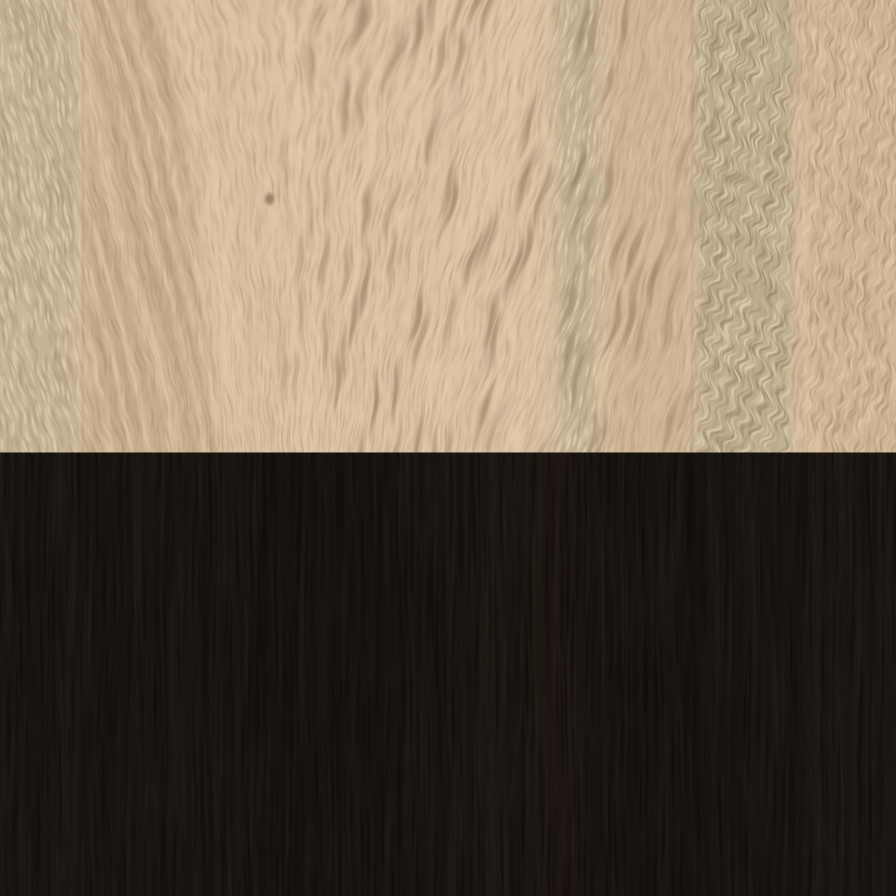
Write a WebGL 2 fragment shader that draws this texture.

```glsl
#version 300 es
precision highp float;
uniform vec2 u_resolution;
out vec4 fragColor;

const float SEAM = 0.495;
const vec3 PEACH = vec3(0.865, 0.765, 0.645);
const vec3 TAN = vec3(0.785, 0.675, 0.545);
const vec3 SAGE = vec3(0.755, 0.695, 0.575);
const vec3 CREAM = vec3(0.93, 0.86, 0.74);
const vec3 PORE = vec3(0.53, 0.43, 0.32);
const vec3 EBONY = vec3(0.078, 0.062, 0.043);
const vec3 UMBER = vec3(0.135, 0.112, 0.092);
const vec3 PLUM = vec3(0.13, 0.085, 0.08);

vec3 hash3(vec2 p) {
    vec3 q = fract(p.xyx * vec3(0.1031, 0.103, 0.0973));
    q += dot(q, q.yxz + 33.33);
    return fract((q.xxy + q.yzz) * q.zyx);
}

// Cellular field of soft elongated flecks; size is one cell in canvas units
float flecks(vec2 p, vec2 size, float density, float seed) {
    vec2 g = p / size;
    vec2 id = floor(g);
    float best = 0.0;
    for (int j = -1; j <= 1; j++)
    for (int i = -1; i <= 1; i++) {
        vec2 cell = id + vec2(i, j);
        vec3 h = hash3(cell + seed);
        vec2 d = (g - cell - h.xy) / vec2(0.38, 0.85);
        float present = step(h.z, density) * (0.5 + 0.5 * fract(h.z * 17.0));
        best = max(best, present * (1.0 - smoothstep(0.15, 1.0, length(d))));
    }
    return best;
}

float band(float x, float left, float right, float soft) {
    return smoothstep(left - soft, left + soft, x)
         * (1.0 - smoothstep(right - soft, right + soft, x));
}

// Layered sines: slow irregular stripes, roughly -1 to 1
float stripes(float x, float y) {
    return 0.4 * sin(x * 97.0 + 2.0 * sin(x * 31.0) + y)
         + 0.35 * sin(x * 211.0 + 2.0 * sin(x * 53.0 + y * 2.0))
         + 0.25 * sin(x * 433.0 + 3.0 * sin(x * 71.0 - y * 3.0));
}

vec3 paleWood(vec2 p) {
    // The grain fans from a left lean to a right lean
    float slant = mix(-0.24, 0.26, smoothstep(0.12, 0.54, p.x));
    slant -= 0.12 * smoothstep(0.66, 0.95, p.x);
    float wobble = 0.0025 * sin(p.y * 43.0 + p.x * 31.0) + 0.0012 * sin(p.y * 117.0 - p.x * 83.0);
    vec2 g = vec2(p.x - slant * (p.y - 0.75) + wobble, p.y);

    // Boards
    float leftSage = 1.0 - smoothstep(0.075, 0.098, p.x);
    float arch = band(p.x, 0.096, 0.215 - 0.12 * (p.y - 0.75), 0.012);
    float midSage = band(p.x + wobble, 0.618, 0.672, 0.016);
    float midTan = band(p.x, 0.68, 0.772, 0.012);
    float rough = band(p.x + wobble, 0.776, 0.885, 0.012);
    float rightTan = smoothstep(0.87, 0.91, p.x);
    vec3 col = mix(PEACH, SAGE, 0.8 * leftSage + 0.85 * midSage);
    col = mix(col, TAN, 0.75 * arch + 0.55 * midTan + 0.5 * rightTan);
    col = mix(col, SAGE * 0.98, 0.95 * rough);
    col *= 1.0 + 0.022 * stripes(g.x, p.y * 2.0);

    // Arched growth rings
    float bend = p.x + 0.26 * (p.y - 0.75) + 0.12 * (p.y - 0.75) * (p.y - 0.75);
    float ring = 0.5 + 0.5 * sin(bend * 240.0 + 1.6 * sin(bend * 67.0) + 0.7 * sin(p.y * 19.0));
    col = mix(col, CREAM * 0.97, 0.42 * arch * pow(ring, 5.0));
    col = mix(col, PORE, 0.12 * arch * pow(1.0 - ring, 3.0));

    // Fine fibres, flecks and long slanted pores
    float coarse = max(rough, 0.6 * rightTan);
    vec2 curl = g + vec2(0.004 * coarse * sin(p.y * 190.0 + p.x * 140.0), 0.0);
    float fibre = flecks(g, vec2(0.0065, 0.034), 0.75, 3.0);
    float shortPore = flecks(curl, vec2(0.008, 0.017), 0.7, 41.0);
    float shine = flecks(curl + 0.003, vec2(0.007, 0.015), 0.7, 83.0);
    float longPore = flecks(g, vec2(0.017, 0.06), 0.36, 127.0);
    float poreZone = band(p.x, 0.34, 0.76, 0.07);
    float sheen = max(max(leftSage, midSage), coarse);
    col = mix(col, PORE, fibre * 0.2);
    col = mix(col, PORE, shortPore * (0.14 + 0.34 * coarse + 0.08 * leftSage));
    col = mix(col, CREAM, shine * (0.2 + 0.42 * sheen));
    col = mix(col, PORE, longPore * (0.1 + 0.42 * poreZone));

    // Board joints and a small knot
    float joints = band(p.x, 0.091, 0.094, 0.002) + band(p.x, 0.771, 0.774, 0.002);
    col = mix(col, PORE, 0.16 * joints);
    float knot = length((p - vec2(0.301, 0.778)) * vec2(1.0, 0.8));
    return mix(col, PORE, 0.7 * (1.0 - smoothstep(0.002, 0.008, knot)));
}

vec3 darkWood(vec2 p) {
    vec2 g = vec2(p.x + 0.0012 * sin(p.y * 17.0 + p.x * 45.0), p.y);
    float tone = 0.32 + 0.22 * stripes(g.x, p.y * 0.5);
    tone += 0.12 * band(p.x, 0.47, 0.64, 0.02) + 0.1 * smoothstep(0.84, 0.95, p.x);
    tone -= 0.13 * band(p.x, 0.28, 0.46, 0.04) + 0.1 * band(p.x, 0.7, 0.82, 0.03);
    vec3 col = mix(EBONY, UMBER, clamp(tone, 0.0, 1.0));
    col = mix(col, PLUM, 0.35 * band(p.x, 0.605, 0.645, 0.015));
    float lightFibre = flecks(g, vec2(0.009, 0.16), 0.7, 211.0);
    float darkFibre = flecks(g, vec2(0.008, 0.11), 0.8, 263.0);
    float dust = flecks(g, vec2(0.006, 0.03), 0.6, 307.0);
    col = mix(col, UMBER * 1.08, 0.5 * lightFibre);
    col = mix(col, EBONY * 0.6, 0.6 * darkFibre);
    return col + 0.012 * dust;
}

void main() {
    vec2 p = gl_FragCoord.xy / u_resolution;
    float pixel = 1.0 / u_resolution.y;
    float upper = smoothstep(SEAM - pixel, SEAM + pixel, p.y);
    fragColor = vec4(mix(darkWood(p), paleWood(p), upper), 1.0);
}
```
